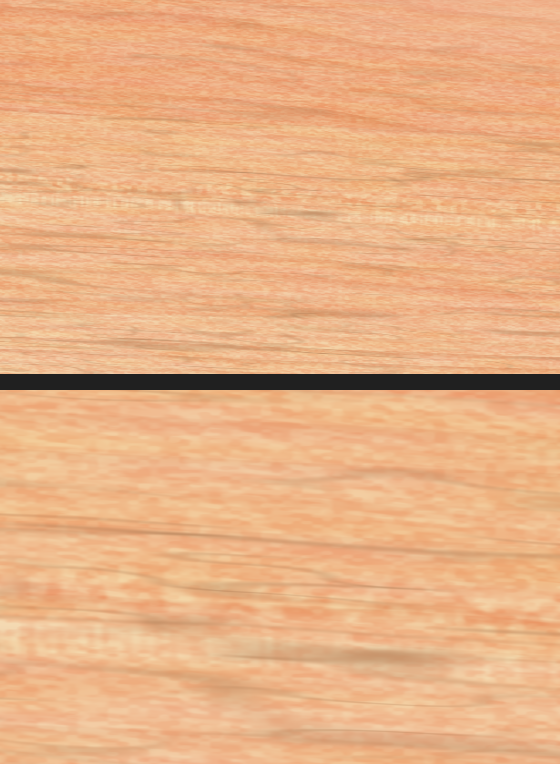
Top: the whole. Bottom: its middle third, enlarged.
A Shadertoy shader for this texture:

```glsl
const vec3 SALMON = vec3(0.930, 0.620, 0.440);
const vec3 CREAM = vec3(0.955, 0.830, 0.665);
const vec3 PORE = vec3(0.73, 0.53, 0.37);
const vec3 SHEEN = vec3(0.95, 0.75, 0.64);

float hash(vec2 p) {
    vec3 q = fract(vec3(p.xyx) * 0.1031);
    q += dot(q, q.yzx + 33.33);
    return fract((q.x + q.y) * q.z);
}

float noise(vec2 p) {
    vec2 i = floor(p), f = fract(p);
    f = f * f * (3.0 - 2.0 * f);
    return mix(mix(hash(i), hash(i + vec2(1, 0)), f.x),
               mix(hash(i + vec2(0, 1)), hash(i + vec2(1, 1)), f.x), f.y);
}

float fbm(vec2 p) {
    float sum = 0.0, gain = 0.5;
    for (int i = 0; i < 4; i++) {
        sum += gain * noise(p);
        p = p * 2.03 + 17.3;
        gain *= 0.5;
    }
    return sum / 0.9375;
}

float band(float d, float width) {
    return 1.0 - smoothstep(0.0, width, abs(d));
}

// Noise pushed towards its extremes, centred on zero
float crisp(vec2 p) {
    return smoothstep(0.2, 0.8, noise(p)) - 0.5;
}

// Gradual darkening that ends in a crisp edge, with random strength per ring
float growthRings(float c, float seed) {
    float f = fract(c);
    float edge = smoothstep(0.5, 0.95, f) * (1.0 - smoothstep(0.95, 1.0, f));
    return edge * (0.25 + 0.75 * hash(vec2(floor(c) + 50.0, seed)));
}

// Approximate signed distance to a pointed arch, positive inside
float arch(vec2 p, vec2 nose, float upperBend, float lowerBend) {
    float dx = nose.x - p.x;
    float dy = p.y - nose.y - 0.03 * dx;
    float bend = dy > 0.0 ? upperBend : lowerBend;
    return (dx - bend * dy * dy) / length(vec2(1.0, 2.0 * bend * dy));
}

// Soft fill in x, outline in y
vec2 archTone(float d, float depth) {
    float inside = smoothstep(-0.002, 0.003, d);
    return vec2(inside * exp(-max(d, 0.0) / depth), band(d, 0.004));
}

// Long thin dark lines, drawn as contours of stretched noise
float pores(vec2 p, float along, float across) {
    float line = band(noise(p * vec2(along, across)) - 0.5, 0.13);
    return line * smoothstep(0.42, 0.75, noise(p * vec2(5.0, 30.0) + 9.0));
}

void mainImage(out vec4 fragColor, in vec2 fragCoord) {
    vec2 p = fragCoord / iResolution.y;
    float warp = fbm(p * vec2(1.6, 4.0)) - 0.5;
    float wobble = noise(p * vec2(7.0, 20.0)) - 0.5;
    float s = p.y + 0.052 * p.x + 0.003 * wobble;
    vec2 g = vec2(p.x, s);

    // Zones across the board
    float upper = smoothstep(0.703, 0.707, s);
    float lower = 1.0 - smoothstep(0.44, 0.46, s);
    float foot = 1.0 - smoothstep(0.16, 0.205, p.y + 0.035 * p.x);
    float middle = (1.0 - upper) * (1.0 - lower);
    float tone = mix(0.52, 0.31, upper);
    tone = mix(tone, 0.53, lower);
    tone = mix(tone, 0.62, foot);

    // Growth rings in each zone
    float upperRings = growthRings((p.y + 0.12 * p.x + 0.10 * warp) * 15.0, 1.0);
    float middleRings = growthRings((s + 0.012 * warp) * 31.0, 2.0);
    float lowerRings = growthRings((s + 0.035 * warp) * 20.0, 3.0);
    float footRings = growthRings((p.y + 0.035 * p.x + 0.015 * warp) * 30.0, 4.0);
    float rings = upperRings * upper + 0.4 * middleRings * middle;
    rings += lower * mix(0.6 * lowerRings, 1.1 * footRings, foot);
    rings *= 0.45 + 0.8 * noise(g * vec2(3.0, 12.0));
    tone -= 0.26 * rings;

    // Pointed arches
    vec2 wide = archTone(arch(p + 0.008 * wobble, vec2(1.445, 0.176), 47.0, 420.0), 0.07);
    vec2 small = archTone(arch(p + 0.008 * wobble, vec2(0.215, 0.195), 95.0, 700.0), 0.05);
    tone -= 0.20 * wide.x + 0.26 * small.x;
    float outline = (0.5 * wide.y + 0.3 * small.y) * noise(p * vec2(9.0, 25.0) + 5.0);

    // Pale flecked streak with a darker fringe
    float streak = smoothstep(0.0, 0.6, band(s - 0.473 - 0.006 * wobble, 0.022));
    float ticks = noise(p * vec2(150.0, 22.0));
    tone += streak * (0.46 - 0.34 * ticks);
    float fringe = band(s - 0.515, 0.045);
    tone += fringe * 0.4 * crisp(p * vec2(75.0, 110.0));
    float split = s - 0.492 + 0.004 * wobble;
    outline += 0.55 * band(split, 0.003) * noise(g * vec2(5.0, 2.0));
    outline += 0.25 * band(s - 0.705, 0.003);

    // Broad streaks, long fibres and short tilted ripples
    vec2 tilted = g + vec2(0.0, 0.06 * p.x);
    tone += 0.30 * (fbm(g * vec2(2.2, 28.0) + 3.0) - 0.5);
    tone += 0.17 * crisp(g * vec2(9.0, 210.0));
    tone += 0.26 * crisp(tilted * vec2(55.0, 250.0));
    tone += 0.22 * crisp(p * vec2(110.0, 330.0) + 40.0);
    tone += 0.07 * (0.75 - p.x) * (1.0 - upper);

    vec3 color = mix(SALMON, CREAM, clamp(tone, -0.15, 1.1));
    // Slow drift between yellow and pink
    color.b += 0.05 * (noise(g * vec2(6.0, 60.0) + 21.0) - 0.5) - 0.012 * middle;

    float dark = 0.42 * pores(g, 2.2, 55.0) + 0.30 * pores(g + 4.0, 7.0, 85.0);
    dark *= mix(1.0, 0.6, upper);
    dark += 0.6 * outline + 0.16 * rings;
    color = mix(color, PORE, clamp(dark, 0.0, 0.8));

    // Pale sheen in the top right corner
    float sheen = smoothstep(0.75, 1.05, p.y) * smoothstep(0.5, 1.6, p.x);
    color = mix(color, SHEEN, 0.55 * sheen);
    fragColor = vec4(color, 1.0);
}
```
